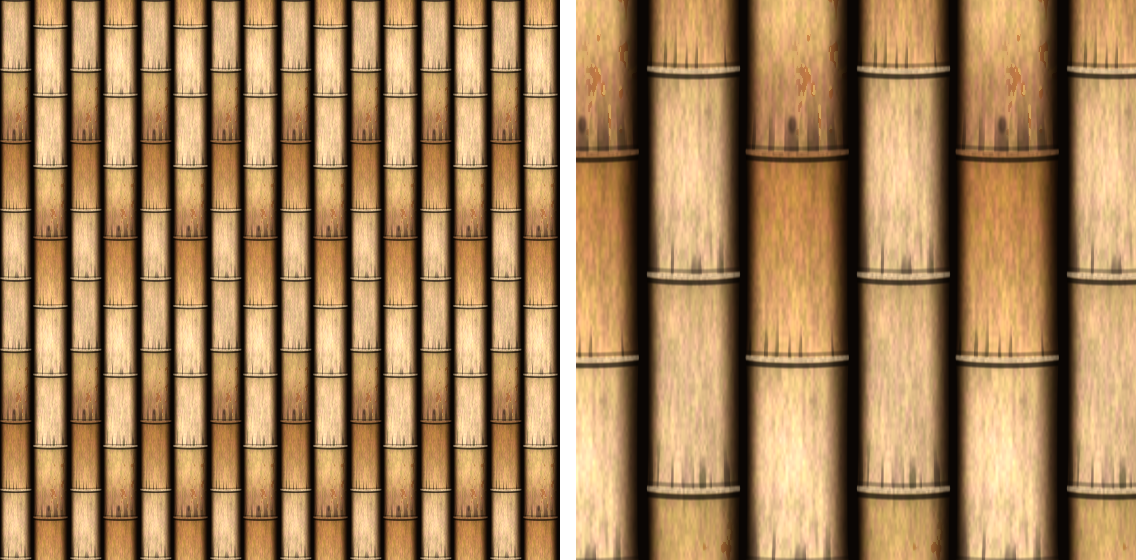
Left, the full canvas; right, a detail of the centre.
Reproduce this texture procedurally as a Shadertoy shader.

```glsl
float hash(vec2 p) {
    return fract(sin(dot(p, vec2(127.1, 311.7))) * 43758.5453);
}

// Value noise that wraps after a whole number of cells
float noise(vec2 p, vec2 period) {
    vec2 i = floor(p), f = fract(p);
    f = f * f * (3.0 - 2.0 * f);
    vec2 a = mod(i, period), b = mod(i + 1.0, period);
    return mix(mix(hash(a), hash(vec2(b.x, a.y)), f.x),
               mix(hash(vec2(a.x, b.y)), hash(b), f.x), f.y);
}

// Noise on the stalk: u runs across, t runs along with period 1
float grain(float u, float t, vec2 cells, float seed) {
    return noise(vec2((u + 2.0) * cells.x + seed, t * cells.y), vec2(256.0, cells.y));
}

// Base colour of one of the four segments, f from its top to its bottom
vec3 segmentColor(float kind, float f) {
    vec3 pale = mix(vec3(0.87, 0.70, 0.48), vec3(0.91, 0.75, 0.56), smoothstep(0.0, 0.5, f));
    vec3 stained = mix(vec3(0.82, 0.65, 0.41), vec3(0.70, 0.50, 0.33), smoothstep(0.3, 0.75, f));
    vec3 amber = mix(vec3(0.71, 0.48, 0.25), vec3(0.87, 0.67, 0.43), smoothstep(0.1, 1.0, f));
    if (kind == 1.0) return stained;
    if (kind == 2.0) return amber;
    return pale;
}

// A thin soft line around zero
float line(float d, float halfWidth, float blur) {
    return 1.0 - smoothstep(halfWidth - blur, halfWidth + blur, abs(d));
}

void mainImage(out vec4 fragColor, in vec2 fragCoord) {
    vec2 p = fragCoord / iResolution.xy;
    vec2 pixel = 8.0 / iResolution.xy;

    // Eight pairs of stalks; the second of each pair is wider and shifted down
    float x = fract(p.x * 8.0);
    float second = step(0.46, x);
    float center = mix(0.226, 0.720, second);
    float radius = mix(0.222, 0.246, second);
    float t = 2.0 * (1.0 - p.y) - 0.344 * second;

    // Four slightly uneven segments in each of two vertical repeats
    float s = 4.0 * t + 0.02 * cos(6.28318 * t) - 0.005;
    t = fract(t);
    float bow = (x - center) / radius;
    s += 0.012 * bow * bow;
    float f = fract(s);
    float kind = mod(floor(s), 4.0);
    float nodeDist = s - round(s);
    float node = mod(round(s), 4.0);

    // Stalks flare a little at the nodes
    radius *= 0.97 + 0.03 * exp(-abs(nodeDist) * 12.0);
    float u = (x - center) / radius;

    // Fibres, blotches and coloured speckle
    float fibre = grain(u, t, vec2(15.0, 40.0), 3.0);
    float fine = grain(u, t, vec2(24.0, 150.0), 41.0);
    float blotch = grain(u, t, vec2(2.5, 16.0), 90.0);
    float tint = grain(u, t, vec2(13.0, 64.0), 17.0) - 0.5;
    vec3 color = segmentColor(kind, f);
    color *= 0.80 + 0.17 * fibre + 0.13 * fine + 0.13 * blotch;
    color += tint * vec3(0.05, -0.04, 0.07);

    // Orange and yellow flecks on the stained segment
    float stained = float(kind == 1.0);
    float fleck = smoothstep(0.66, 0.76, grain(u, t, vec2(9.0, 44.0), 60.0));
    fleck *= smoothstep(-0.2, 0.3, u) * smoothstep(0.05, 0.3, f);
    vec3 fleckColor = mix(vec3(0.70, 0.38, 0.14), vec3(0.88, 0.70, 0.36), step(0.5, fine));
    color = mix(color, fleckColor, 0.6 * fleck * stained);

    // Small dark scar
    float scar = length(vec2((u + 0.1) / 0.10, (f - 0.86) / 0.05));
    color *= 1.0 - 0.4 * stained * (1.0 - smoothstep(0.4, 1.2, scar));

    // Dark scratches at the foot of each segment
    float scratch = smoothstep(0.55, 0.8, grain(u, t, vec2(13.0, 12.0), 130.0));
    color *= 1.0 - 0.38 * scratch * smoothstep(0.72, 0.97, f);

    // Round shading, lit from the upper left
    float light = smoothstep(-1.06, -0.66, u) * (1.0 - 0.93 * smoothstep(0.48, 1.04, u));
    light *= 1.0 + 0.10 * exp(-6.0 * (u + 0.15) * (u + 0.15));
    light *= mix(0.94, 1.02, second);
    color *= pow(vec3(max(light, 0.0)), vec3(0.88, 1.0, 1.18));

    // Node: shadow, dark grooves and a pale ridge
    float shadow = step(0.0, nodeDist) * exp(-nodeDist * 16.0);
    color *= 1.0 - 0.28 * shadow;
    float blur = max(0.008, 0.6 * pixel.y);
    color *= 1.0 - 0.62 * line(nodeDist - 0.028, 0.012, blur);
    color *= 1.0 - 0.30 * line(nodeDist + 0.026, 0.010, blur);
    vec3 ridge = node == 2.0 ? vec3(0.70, 0.47, 0.29) : vec3(0.95, 0.82, 0.64);
    ridge *= (0.8 + 0.25 * fine) * mix(0.35, 1.0, sqrt(max(light, 0.0)));
    color = mix(color, ridge, 0.85 * line(nodeDist, 0.012, blur));

    // Black gap between the stalks
    float edge = (abs(u) - 1.0) * radius;
    float stalk = 1.0 - smoothstep(-0.7 * pixel.x, 0.7 * pixel.x, edge);
    color = mix(vec3(0.04, 0.025, 0.015), color, stalk);
    fragColor = vec4(clamp(color, 0.0, 1.0), 1.0);
}
```
